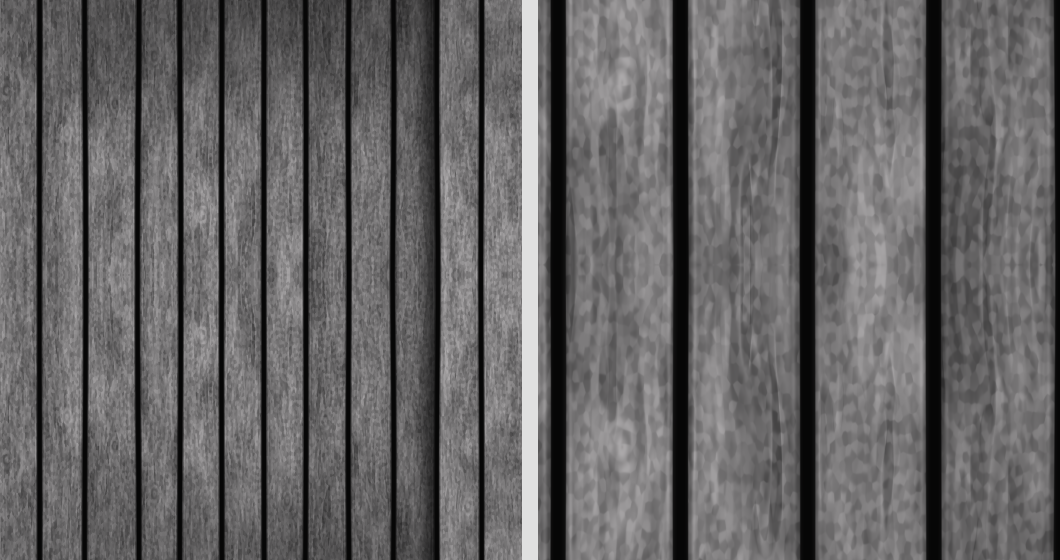
Left: the whole. Right: its middle third, enlarged.
Give the GLSL for this texture, as a Shadertoy shader.

```glsl
// Twelve weathered grey boards standing upright, parted by eleven black gaps.
// Smooth cellular noise, stretched along the boards, gives the wood grain;
// the grain is mirrored about a seam near mid height.

float hash(vec2 p) {
    return fract(sin(dot(p, vec2(127.1, 311.7))) * 43758.5);
}

// Cellular noise: random cell values blended by distance to their points
float cells(vec2 p) {
    vec2 base = floor(p);
    float sum = 0.0, total = 0.0;
    for (int j = -1; j <= 1; j++)
    for (int i = -1; i <= 1; i++) {
        vec2 cell = base + vec2(i, j);
        vec2 point = cell + vec2(hash(cell), hash(cell + 57.3));
        float weight = exp(-7.0 * dot(p - point, p - point));
        sum += weight * hash(cell + 19.7);
        total += weight;
    }
    return sum / total;
}

// Centre of a gap: nearly even spacing, a slight shift and a slow waver
float gapCentre(float i, float y) {
    float shift = smoothstep(0.7, 2.0, i) * max(0.0, 0.029 - 0.0045 * i);
    return 0.0754 + 0.0847 * i + shift + 0.0009 * sin(y * 6.0 + i * 2.3);
}

void mainImage(out vec4 fragColor, in vec2 fragCoord) {
    vec2 uv = fragCoord / iResolution.xy;
    float pixel = 1.0 / iResolution.x;
    float y = abs(uv.y - 0.509);

    // Find the board and its two sides
    float left = -0.02, right = 1.02, board = 0.0;
    for (int i = 0; i < 11; i++) {
        float gap = gapCentre(float(i), y);
        if (gap < uv.x) {
            left = gap;
            board += 1.0;
        } else {
            right = min(right, gap);
        }
    }
    float fromLeft = uv.x - left, fromRight = right - uv.x;
    float edge = min(fromLeft, fromRight);

    // Knot: one per board, bending the grain around it
    vec2 knot = vec2(mix(left, right, 0.3 + 0.4 * hash(vec2(board, 3.0))),
                     0.06 + 0.4 * hash(vec2(board, 8.0)));
    vec2 toKnot = (vec2(uv.x, y) - knot) * vec2(1.0, 0.55);
    float knotFade = exp(-dot(toKnot, toKnot) * 9000.0);

    // Grain coordinates, wavering along the board
    vec2 g = vec2(uv.x + 0.0015 * sin(y * 21.0 + board * 4.0)
                       + 0.0007 * sin(y * 53.0 + board), y);
    g.x -= toKnot.x * knotFade * 0.6;
    vec2 seed = vec2(board * 17.0, board * 31.0);
    float blotch = cells(g * vec2(24.0, 11.0) + seed);
    float streak = cells(g * vec2(125.0, 13.0) + seed);
    float fibre = cells(g * vec2(210.0, 34.0) + seed);
    float pores = cells(g * vec2(290.0, 170.0) + seed);

    // Wood tone: board variation, blotches, fibres and dark cracks
    float tone = 0.465 + 0.05 * (hash(vec2(board, 1.0)) - 0.5);
    tone += 0.13 * (blotch - 0.5) + 0.15 * (fibre - 0.5) + 0.14 * (pores - 0.5);
    tone += 0.07 * (streak - 0.5);
    tone -= 0.16 * smoothstep(0.68, 0.92, streak) * smoothstep(0.25, 0.7, fibre);
    tone += 0.05 * knotFade * sin(length(toKnot) * 950.0);

    // Light: dim top, strongest in the centre, and a softly dimmed foot
    float middle = 1.0 - 0.6 * pow(abs(2.0 * uv.x - 1.0), 2.0);
    tone *= 1.0 - 0.36 * middle * smoothstep(0.68, 1.02, uv.y);
    tone *= 1.0 - 0.2 * middle * (1.0 - smoothstep(0.0, 0.22, uv.y));

    // Deep shadow on the tenth board, brighter boards beyond it
    if (board == 9.0) tone *= 0.9 - 0.5 * (1.0 - smoothstep(0.005, 0.048, fromRight));
    if (board > 9.5) tone += 0.1 * exp(-fromLeft / 0.022);

    // Rounded sides with a thin worn highlight
    tone *= 0.68 + 0.32 * smoothstep(0.004, 0.014, edge);
    float rim = (edge - 0.0082) / 0.0014;
    tone += (0.05 + 0.08 * blotch) * exp(-rim * rim) * (board == 9.0 ? 0.4 : 1.0);

    // Black gaps with a faint inner glow
    float halfGap = 0.0049 + 0.0007 * sin(y * 9.0 + left * 40.0);
    float wood = smoothstep(halfGap - pixel, halfGap + pixel, edge);
    float dark = 0.025 + 0.05 * smoothstep(0.002, 0.006, edge);
    fragColor = vec4(mix(dark, tone, wood) * vec3(1.0, 0.985, 0.992), 1.0);
}
```
